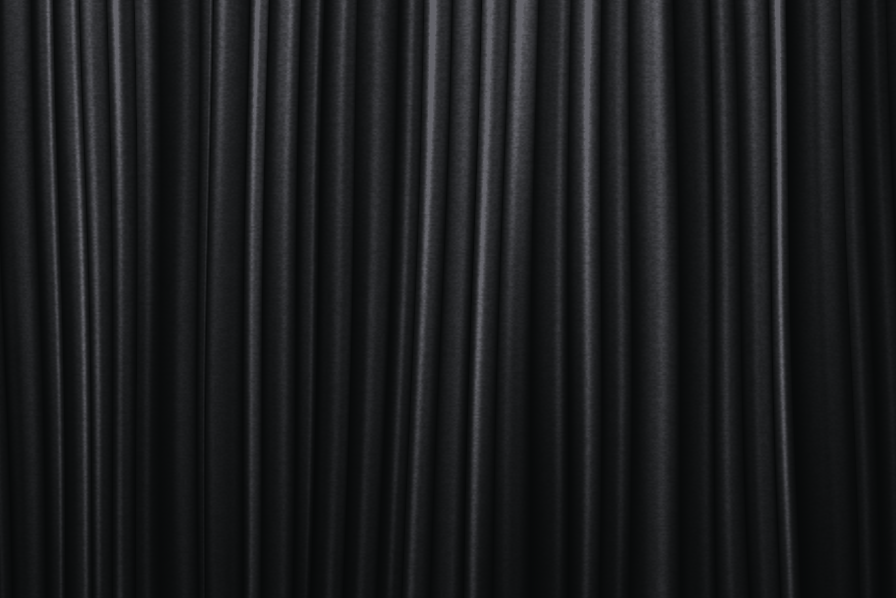
A WebGL 1 fragment shader for this texture:

```glsl
precision highp float;
// A black stage curtain: 30 uneven vertical folds, lit from above.
// Jittered cell edges give the folds, a skewed sine shades each one,
// and noise adds small pleats, broad shadows and woven grain.

uniform vec2 u_resolution;

float hash(float n) {
    n = fract(n * 0.1031);
    n *= n + 33.33;
    n *= n + n;
    return fract(n);
}

float hash2(vec2 p) {
    vec3 q = fract(p.xyx * 0.1031);
    q += dot(q, q.yzx + 33.33);
    return fract((q.x + q.y) * q.z);
}

float noise(vec2 p) {
    vec2 cell = floor(p);
    vec2 f = fract(p);
    f = f * f * (3.0 - 2.0 * f);
    float low = mix(hash2(cell), hash2(cell + vec2(1.0, 0.0)), f.x);
    float high = mix(hash2(cell + vec2(0.0, 1.0)), hash2(cell + 1.0), f.x);
    return mix(low, high, f.y);
}

// Left edge of a fold, in fold units, wandering as the cloth drops
float foldEdge(float id, float drop) {
    return id + 0.72 * (hash(id + 11.0) - 0.5)
              + 0.24 * (hash(id + 71.0) - 0.5) * drop;
}

// Light caught by the fold at x
float foldLight(float x, float drop) {
    float id = floor(x);
    if (x < foldEdge(id, drop)) id -= 1.0;
    else if (x > foldEdge(id + 1.0, drop)) id += 1.0;

    float left = foldEdge(id, drop);
    float right = foldEdge(id + 1.0, drop);
    float t = clamp((x - left) / (right - left), 0.0, 1.0);

    // Skew the profile so that some creases are sharp and others soft
    float s = pow(t, mix(0.5, 1.9, hash(id + 131.0)));
    float body = pow(max(sin(3.14159 * s), 0.0), 0.85);
    float ridge = (s - mix(0.3, 0.7, hash(id + 191.0))) / 0.13;
    float sheen = exp(-ridge * ridge) * body;
    float tone = mix(0.5, 1.15, hash(id + 251.0));
    return tone * (0.42 * body + mix(0.1, 0.85, hash(id + 311.0)) * sheen);
}

void main() {
    vec2 uv = gl_FragCoord.xy / u_resolution;
    float drop = 1.0 - uv.y;

    // Folds lean left in the middle and right towards the sides
    float x = uv.x - 0.022 * drop * cos(6.2832 * (uv.x - 0.95));
    x += 0.002 * sin(drop * 5.0 + uv.x * 20.0);

    // Folds are tighter on the left and broader on the right
    float light = foldLight(30.0 * (x + 0.12 * x * (1.0 - x)), drop);

    // Small pleats and broad shadows running down the cloth
    light *= mix(0.6, 1.4, noise(vec2(x * 130.0, drop * 1.5)));
    light *= mix(0.5, 1.45, noise(vec2(x * 10.0 + 3.0, drop * 0.8)));
    light += 0.07 * noise(vec2(x * 45.0, drop + 7.0));

    // Lamp falloff from the top, a little weaker at the sides
    light *= mix(0.25, 1.1, pow(uv.y, 1.3));
    light *= 1.0 - 0.9 * pow(abs(uv.x - 0.48), 2.0);

    // Woven grain
    float grain = noise(uv * vec2(420.0, 340.0)) - 0.5;
    grain += 0.6 * (noise(uv * vec2(170.0, 300.0) + 40.0) - 0.5);
    light *= 1.0 + 0.26 * grain;

    vec3 shadow = vec3(0.028, 0.034, 0.035);
    vec3 satin = vec3(0.385, 0.385, 0.41);
    gl_FragColor = vec4(mix(shadow, satin, clamp(light, 0.0, 1.0)), 1.0);
}
```
